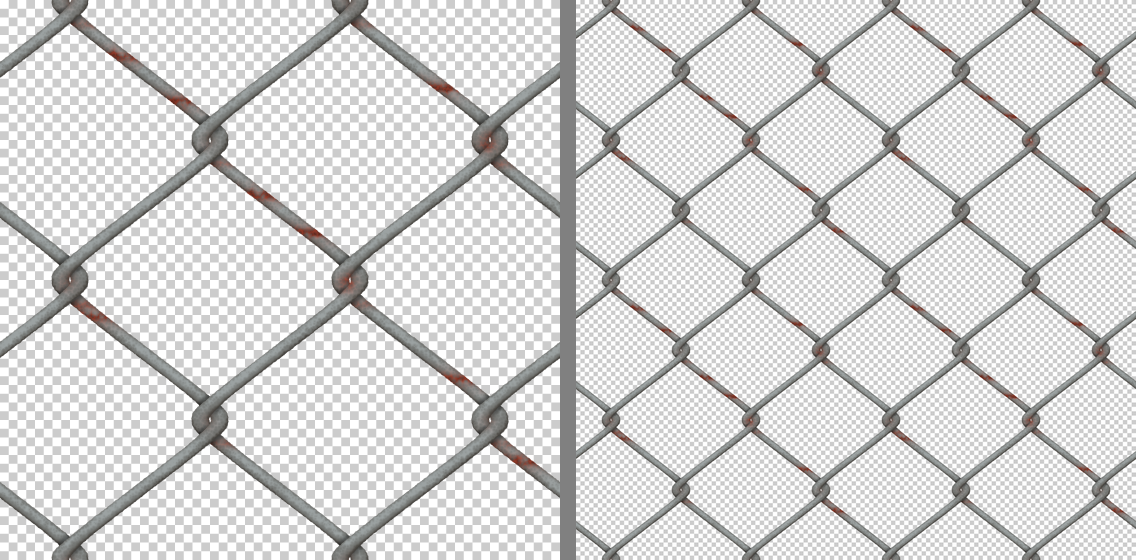
Left, the tile; right, the same tile 2 across and 2 down.
Give the GLSL for this pattern, as a Shadertoy shader.

```glsl
#define REPEATS 2.0        // mesh periods across and down
#define CHECKS 64.0        // backdrop squares across
#define WIRE 0.0113        // half width of the wire
#define KNOT_SWELL 0.0042  // extra half width inside a knot
#define LEAN 1.33          // run of a wire over its rise
#define BEND 0.026         // roundness of the turn in a knot
#define DARK vec3(0.33, 0.32, 0.30)
#define MID vec3(0.47, 0.48, 0.47)
#define LIT vec3(0.61, 0.635, 0.635)
#define RUST vec3(0.56, 0.19, 0.12)
#define RUST_SHARE 0.5     // share of wires with a rust spot

const float PI = 3.14159265;

vec2 hash2(vec2 p) {
    return fract(sin(vec2(dot(p, vec2(127.1, 311.7)), dot(p, vec2(269.5, 183.3)))) * 43758.55);
}

// Cellular distance that wraps after n cells
float cellular(vec2 p, float n) {
    p *= n;
    vec2 cell = floor(p), f = fract(p);
    float nearest = 2.0;
    for (int y = -1; y <= 1; y++)
    for (int x = -1; x <= 1; x++) {
        vec2 o = vec2(x, y);
        vec2 r = o + hash2(mod(cell + o, n)) - f;
        nearest = min(nearest, dot(r, r));
    }
    return sqrt(nearest);
}

// Offset from a knot to p, using the nearer of two staggered grids
vec2 fromKnot(vec2 p) {
    float period = 1.0 / REPEATS;
    p.x -= 0.25 * period;
    vec2 a = mod(p + 0.5 * period, period) - 0.5 * period;
    vec2 b = mod(p, period) - 0.5 * period;
    return dot(a, a) < dot(b, b) ? a : b;
}

// Hyperbolic bend of one wire: normal, signed distance, half width
vec4 strand(vec2 q) {
    float quarter = 0.25 / REPEATS;
    float reach = length(vec2(LEAN * quarter, BEND)) - quarter;
    float root = length(vec2(LEAN * q.y, BEND));
    vec2 n = normalize(vec2(1.0, -LEAN * LEAN * q.y / root));
    float swell = KNOT_SWELL * exp(-q.y * q.y / 0.0007);
    return vec4(n, (q.x - root + reach) * n.x, WIRE + swell);
}

// Round zinc surface lit from above
vec3 metal(vec4 s, float side, float wear) {
    float t = clamp(s.z / s.w, -1.0, 1.0);
    vec3 normal = vec3(s.xy * t * side, sqrt(1.0 - t * t));
    float tone = dot(normal, normalize(vec3(-0.1, 0.42, 0.9))) + wear;
    vec3 col = mix(DARK, MID, smoothstep(0.05, 0.65, tone));
    return mix(col, LIT, smoothstep(0.58, 1.0, tone)) * mix(0.8, 1.0, smoothstep(-0.2, 0.3, tone));
}

float coverage(vec4 s, float px) {
    return smoothstep(px, -px, abs(s.z) - s.w);
}

// Checkered backdrop
vec3 backdrop(vec2 p, float px) {
    vec2 wave = clamp(sin(PI * CHECKS * p) / (0.5 * PI * CHECKS * px), -1.0, 1.0);
    return vec3(mix(1.0, 0.8, 0.5 + 0.5 * wave.x * wave.y));
}

void mainImage(out vec4 fragColor, in vec2 fragCoord) {
    vec2 p = fragCoord / iResolution.xy;
    float px = 0.75 / iResolution.y;

    // Knot cell and its wrapped identity
    vec2 q = fromKnot(p);
    vec2 id = mod(round((p - q) * 2.0 * REPEATS - vec2(0.5, 0.0)), 2.0 * REPEATS);
    float side = q.y > 0.0 ? 1.0 : -1.0;

    // Pitted grain and broad stains
    float grain = cellular(p, 170.0) - 0.5;
    float blotch = cellular(p, 64.0) - 0.5;
    float stain = sin(2.0 * PI * (5.0 * p.x + 3.0 * p.y) + 2.0 * sin(2.0 * PI * (4.0 * p.y - 2.0 * p.x)));
    float inKnot = exp(-dot(q, q) / 0.0022);
    float wear = 0.22 * grain + 0.16 * blotch + 0.04 * stain - 0.02 - 0.17 * inKnot;

    // The rising wire passes over the falling one
    vec4 front = strand(q * side);
    vec4 back = strand(-q * side);
    front.z += 0.0012 * grain;
    back.z += 0.0012 * grain;

    // Rust spots along falling wires, and patches in knots
    vec2 chance = hash2(id + vec2(7.0 + 3.0 * side, 19.0));
    float along = abs(q.y) - mix(0.06, 0.115, chance.y) + 0.006 * blotch;
    float spot = step(1.0 - RUST_SHARE, chance.x) * (0.8 * exp(-along * along / 0.00006)
               + 0.3 * exp(-along * along / 0.0005));
    float seep = side < 0.0 ? 0.45 * exp(-pow((abs(q.y) - 0.042) / 0.009, 2.0)) : 0.0;
    float patchAmount = 0.15 + 0.75 * pow(hash2(id + 3.0).x, 3.0);
    vec2 patchAt = q + vec2(0.004, 0.006);
    float knotRust = patchAmount * exp(-dot(patchAt, patchAt) / 0.0003);
    float mottling = clamp(0.85 + 0.9 * blotch + 0.5 * grain, 0.0, 1.3);

    // Falling wire, shaded where the other wire covers it
    vec3 col = backdrop(p, 1.0 / iResolution.y);
    vec3 under = metal(back, -side, wear);
    under = mix(under, RUST * (0.85 + 0.5 * grain), clamp((spot + seep + knotRust) * mottling, 0.0, 0.9));
    float shade = smoothstep(0.012, 0.0, abs(front.z) - front.w) * smoothstep(0.0, 0.02, abs(q.y));
    col = mix(col, under * (1.0 - 0.42 * shade), coverage(back, px));

    // Rising wire
    vec3 over = metal(front, side, wear);
    over = mix(over, RUST * (0.95 + 0.5 * grain), clamp(knotRust * mottling, 0.0, 0.85));
    col = mix(col, over, coverage(front, px));

    fragColor = vec4(col, 1.0);
}
```
